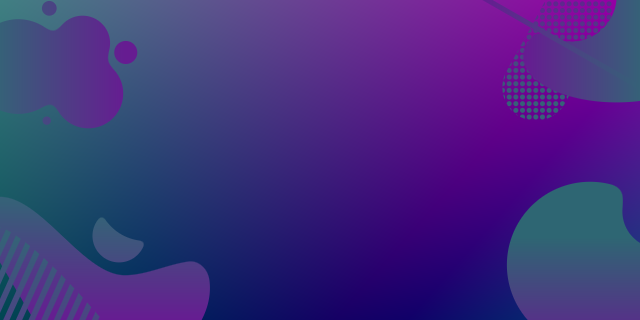
Write a WebGL 2 fragment shader that draws this background.

```glsl
#version 300 es
precision highp float;
// Fluid teal and violet blobs, halftone dots and stripes on a diagonal gradient.
uniform vec2 u_resolution;
out vec4 outColor;

#define TEAL vec3(0.21, 0.38, 0.47)
#define VIOLET vec3(0.40, 0.11, 0.57)
#define DOT_PITCH 0.0208
#define DOT_RADIUS 0.0078
#define STRIPE_PITCH 0.036
#define STRIPE_WIDTH 0.018
#define BAND_HALF_WIDTH 0.008

float circle(vec2 p, vec2 center, float radius) {
    return length(p - center) - radius;
}

float ellipse(vec2 p, vec2 center, vec2 radii) {
    return (length((p - center) / radii) - 1.0) * min(radii.x, radii.y);
}

float segment(vec2 p, vec2 a, vec2 b) {
    vec2 ab = b - a;
    return length(p - a - ab * clamp(dot(p - a, ab) / dot(ab, ab), 0.0, 1.0));
}

float smoothUnion(float a, float b, float k) {
    float h = max(k - abs(a - b), 0.0) / k;
    return min(a, b) - 0.25 * k * h * h;
}

float smoothCut(float shape, float cutter, float k) {
    return -smoothUnion(-shape, cutter, k);
}

// Antialiased coverage of a signed distance
float cover(float d) {
    return clamp(0.5 - d * u_resolution.y, 0.0, 1.0);
}

// Teal at position a, violet at position b
vec3 tealToViolet(float a, float b, float x) {
    return mix(TEAL, VIOLET, clamp((x - a) / (b - a), 0.0, 1.0));
}

// Diagonal teal, violet and indigo sweep that darkens downward
vec3 background(vec2 p) {
    float depth = 1.0 - p.y;
    float t = dot(vec2(p.x, depth), vec2(0.75, 0.66));
    float red = 0.25 + 0.173 * p.x - 0.35 * depth - 0.35 * max(t - 1.45, 0.0);
    float green = max(0.50 - 0.346 * t, 0.0) + 0.5 * max(t - 1.615, 0.0);
    float blue = 0.51 + 0.07 * p.x - 0.19 * depth;
    red += 0.1 * smoothstep(0.5, 0.0, p.x) * depth;
    return clamp(vec3(red, green, blue), 0.0, 1.0);
}

// Merged lobes with three loose droplets, upper left
float cloudBlob(vec2 p) {
    float d = circle(p, vec2(0.057, 0.792), 0.148);
    d = smoothUnion(d, circle(p, vec2(0.258, 0.865), 0.086), 0.045);
    d = smoothUnion(d, circle(p, vec2(0.276, 0.708), 0.109), 0.045);
    d = min(d, circle(p, vec2(0.154, 0.974), 0.023));
    d = min(d, circle(p, vec2(0.393, 0.836), 0.036));
    return min(d, circle(p, vec2(0.146, 0.623), 0.013));
}

// Hill with a rounded right end, lower left
float wave(vec2 p) {
    float crest = 0.385 - 0.245 * smoothstep(0.0, 0.39, p.x)
                + 0.045 * smoothstep(0.39, 0.62, p.x);
    float side = 0.656 - 2.6 * (p.y - 0.1) * (p.y - 0.1);
    return smoothCut((p.y - crest) * 0.8, side - p.x, 0.05);
}

// Broad shape with a scooped upper edge, upper right
float cornerBlob(vec2 p) {
    float d = ellipse(p, vec2(1.927, 0.823), vec2(0.292, 0.143));
    d = smoothUnion(d, circle(p, vec2(2.109, 0.948), 0.247), 0.02);
    return smoothCut(d, circle(p, vec2(1.784, 1.013), 0.143), 0.03);
}

void main() {
    vec2 p = gl_FragCoord.xy / u_resolution * vec2(2.0, 1.0);
    vec3 base = background(p);
    vec3 color = mix(base, tealToViolet(0.0, 0.39, p.x), cover(cloudBlob(p)));

    // Wave, its open corner and the slanted stripes
    color = mix(color, tealToViolet(0.37, 0.0, p.y), cover(wave(p)));
    color = mix(color, base, cover((p.y - 0.18 + 1.7 * p.x) * 0.5));
    float stripeArea = (p.y - 0.29 * (1.0 - pow(p.x / 0.32, 1.3))) * 0.7;
    float across = dot(p, vec2(0.91, -0.41));
    float stripe = abs(fract(across / STRIPE_PITCH) - 0.5) * STRIPE_PITCH;
    float stripes = max(stripe - 0.5 * STRIPE_WIDTH, stripeArea);
    color = mix(color, tealToViolet(0.25, -0.35, p.y), cover(stripes));

    // Crescent drop
    float drop = smoothCut(circle(p, vec2(0.372, 0.263), 0.083),
                           circle(p, vec2(0.456, 0.401), 0.154), 0.02);
    color = mix(color, tealToViolet(0.32, -0.1, p.y), cover(drop));

    // Rounded shape with a bite, lower right
    float pebble = smoothCut(circle(p, vec2(1.844, 0.172), 0.26),
                             circle(p, vec2(2.06, 0.339), 0.115), 0.06);
    vec3 pebbleColor = mix(vec3(0.33, 0.20, 0.53), vec3(0.18, 0.40, 0.45),
                           clamp(p.y / 0.26, 0.0, 1.0));
    color = mix(color, pebbleColor, cover(pebble));

    // Halftone capsule beneath the corner shape
    float capsule = segment(p, vec2(1.674, 0.727), vec2(1.81, 0.974)) - 0.104;
    float dots = length((fract(p / DOT_PITCH) - 0.5) * DOT_PITCH) - DOT_RADIUS;
    color = mix(color, tealToViolet(0.68, 1.05, p.y), cover(max(dots, capsule)));
    color = mix(color, tealToViolet(2.0, 1.64, p.x), cover(cornerBlob(p)));

    // Diagonal band
    float band = segment(p, vec2(1.42, 1.059), vec2(2.1, 0.67)) - BAND_HALF_WIDTH;
    color = mix(color, tealToViolet(2.0, 1.5, p.x), cover(band));
    outColor = vec4(color, 1.0);
}
```
